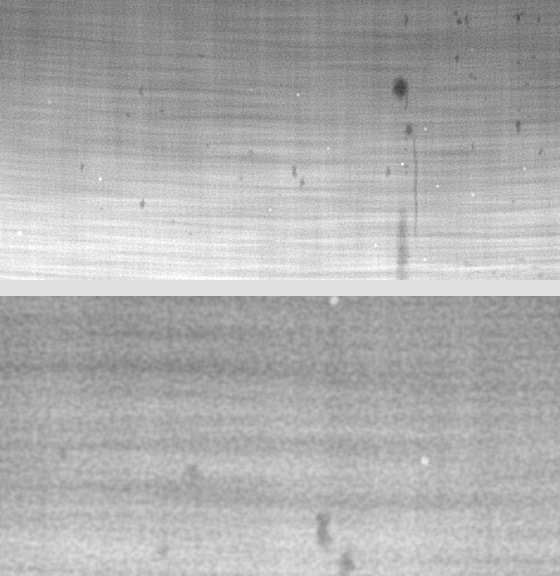
Top, the full canvas; bottom, a detail of the centre.
Give the GLSL for this texture, as a Shadertoy shader.

```glsl
// Worn brushed metal sheet, lit from below: a vertical grey ramp with fine,
// slightly bowed brush streaks, faint vertical bands and grain, all from
// gradient noise, topped by scattered dark smudges and tiny bright specks.

vec2 hash2(vec2 p) {
    vec3 q = fract(p.xyx * vec3(0.1031, 0.1030, 0.0973));
    q += dot(q, q.yzx + 33.33);
    return fract((q.xx + q.yz) * q.zy);
}

float gradientNoise(vec2 p) {
    vec2 cell = floor(p), f = fract(p);
    vec2 u = f * f * f * (f * (f * 6.0 - 15.0) + 10.0);
    float corner[4];
    for (int i = 0; i < 4; i++) {
        vec2 o = vec2(i & 1, i >> 1);
        float angle = 6.2832 * hash2(cell + o + 57.0).x;
        corner[i] = dot(vec2(cos(angle), sin(angle)), f - o);
    }
    return mix(mix(corner[0], corner[1], u.x), mix(corner[2], corner[3], u.x), u.y);
}

// Soft elliptical mark: 1 in the middle, 0 outside
float smudge(vec2 d, vec2 radius) {
    return 1.0 - smoothstep(0.25, 1.2, length(d / radius));
}

// Light falling off towards the top and the right
float sheen(vec2 p) {
    float low = 1.0 - smoothstep(-0.05, 0.98, p.y);
    float grey = 0.51 + 0.41 * low;
    grey -= 0.09 * smoothstep(0.5, 2.0, p.x) * (0.35 + 0.65 * low);
    return grey + 0.05 * gradientNoise(p * vec2(2.2, 2.8) + 4.0);
}

// Brush lines that sink to the right, then level out
float brushing(vec2 p) {
    float bow = p.y + 0.09 * p.x - 0.03 * p.x * p.x;
    bow += 0.008 * gradientNoise(p * vec2(2.5, 4.0));
    float lines = 0.075 * gradientNoise(vec2(p.x * 1.6, bow * 42.0));
    lines += 0.06 * gradientNoise(vec2(p.x * 4.0 + 9.0, (bow - 0.02 * p.x) * 85.0));
    lines += 0.05 * gradientNoise(vec2(p.x * 1.1, bow * 15.0 + 7.0));
    return lines * mix(1.35, 0.6, p.y);
}

float verticalBands(vec2 p) {
    return 0.035 * gradientNoise(vec2(p.x * 13.0, p.y * 1.3))
         + 0.03 * gradientNoise(vec2(p.x * 55.0, p.y * 3.0 + 5.0));
}

float grain(vec2 p) {
    return 0.075 * gradientNoise(p * vec2(118.0, 139.0))
         + 0.06 * gradientNoise(p * vec2(187.0, 203.0) + 31.0);
}

float stains(vec2 p) {
    vec2 ragged = p + 0.008 * vec2(gradientNoise(p * 50.0), gradientNoise(p * 45.0 + 20.0));
    float dark = 0.0;

    // Small marks: loose ones, upright ones in columns, specks near the lower edge
    for (int i = 0; i < 64; i++) {
        float id = float(i);
        vec2 place = hash2(vec2(id, 3.7)), look = hash2(vec2(id, 18.3));
        vec2 center = vec2(2.0 * place.x, 0.15 + 0.65 * place.y);
        vec2 radius = vec2(0.006 + 0.006 * look.x, 0.007 + 0.022 * look.y * look.y);
        if (i >= 20) {
            float column = mod(id, 3.0);
            center = vec2(1.45 + 0.22 * column + 0.1 * (place.x - 0.5) * min(column, 1.0),
                          0.38 + 0.6 * place.y);
        }
        if (i >= 52) {
            center = vec2(1.58 + 0.42 * place.x, 0.015 + 0.06 * place.y);
            radius = radius.yx * vec2(1.5, 0.9);
        }
        dark = max(dark, (0.07 + 0.16 * look.x * look.y) * smudge(ragged - center, radius));
    }

    // Large blot with the run below it
    dark = max(dark, 0.27 * smudge(ragged - vec2(1.43, 0.685), vec2(0.032, 0.045)));
    dark = max(dark, 0.2 * smudge(ragged - vec2(1.46, 0.535), vec2(0.018, 0.028)));
    float patchy = 0.7 + 0.9 * gradientNoise(vec2(p.x * 12.0, p.y * 28.0));
    dark += 0.2 * patchy * smudge(ragged - vec2(1.437, 0.08), vec2(0.028, 0.2));
    float run = p.x - 1.485 - 0.015 * gradientNoise(vec2(2.0, p.y * 7.0));
    dark += 0.09 * (1.0 - smoothstep(0.002, 0.008, abs(run)))
          * smoothstep(0.1, 0.2, p.y) * (1.0 - smoothstep(0.4, 0.6, p.y));
    return dark;
}

float brightSpecks(vec2 p) {
    float light = 0.0;
    for (int i = 0; i < 16; i++) {
        vec2 place = hash2(vec2(float(i), 41.9)), look = hash2(vec2(float(i), 66.1));
        vec2 d = p - vec2(2.0 * place.x, 0.9 * place.y);
        light = max(light, (0.1 + 0.3 * look.y) * smudge(d, vec2(0.005 + 0.004 * look.x)));
    }
    return light;
}

void mainImage(out vec4 fragColor, in vec2 fragCoord) {
    vec2 p = fragCoord / iResolution.y;
    float grey = sheen(p) + brushing(p) + verticalBands(p) + grain(p);
    grey += brightSpecks(p) - stains(p);
    fragColor = vec4(vec3(clamp(grey, 0.0, 1.0)), 1.0);
}
```
